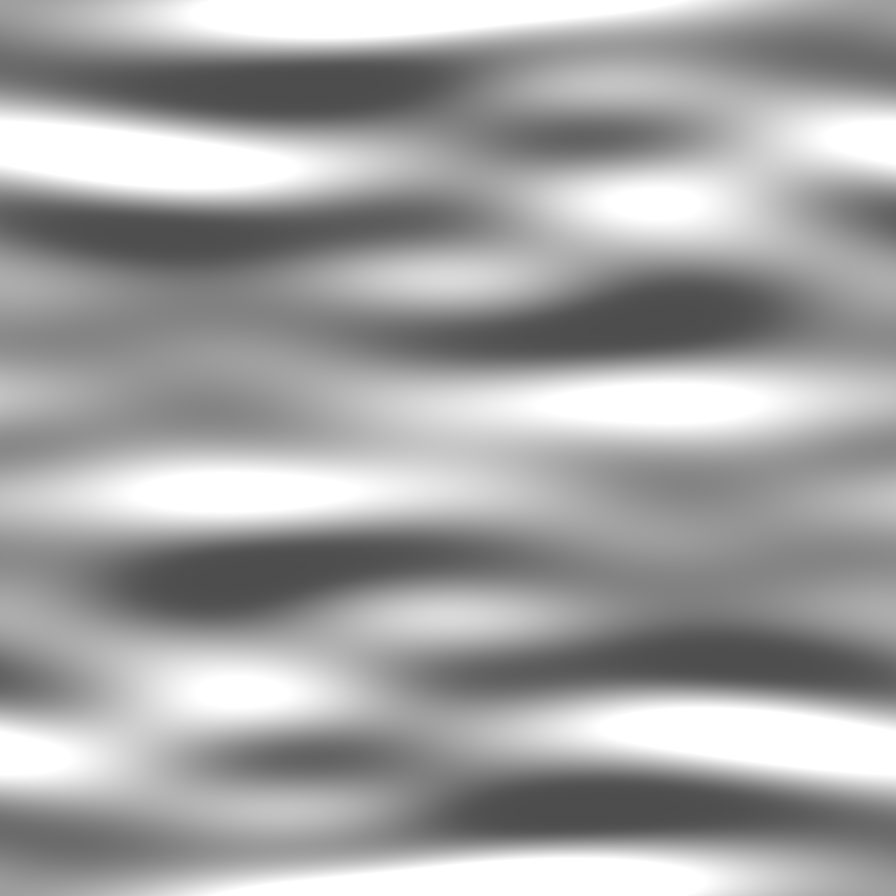
This texture is drawn by a WebGL 2 fragment shader. Its source:

```glsl
#version 300 es
precision highp float;

#define MAX_ACROSS 3       // most wave cycles along the streaks
#define MAX_UP 12          // most wave cycles across the streaks
#define ACROSS_SPREAD 1.3  // higher gives shorter streaks
#define UP_CENTRE 5.0      // typical number of bands
#define UP_SPREAD 2.6      // variety of band thickness
#define MID_GREY 0.645
#define CONTRAST 0.245
#define DARKEST 0.30
#define FLOOR_SOFTNESS 0.05
#define SEED 29u

uniform vec2 u_resolution;
out vec4 fragColor;

const float TAU = 6.2831853;

// Integer hash of a wave's frequency pair, 0 to 1
float hash(ivec2 cell) {
    uint h = uint(cell.x + 64) * 1597334677u ^ uint(cell.y + 64) * 3812015801u;
    h = (h ^ SEED) * 747796405u + 2891336453u;
    h = ((h >> ((h >> 28u) + 4u)) ^ h) * 277803737u;
    h = (h >> 22u) ^ h;
    return float(h >> 8u) / 16777216.0;
}

float bell(float x, float spread) {
    x /= spread;
    return exp(-0.5 * x * x);
}

// Whole cycle counts wrap on both axes. Cosines of random sign keep the
// field unchanged by a half turn about the centre; its variance is one.
float streakField(vec2 p) {
    float sum = 0.0;
    float power = 0.0;
    for (int up = 1; up <= MAX_UP; up++) {
        for (int across = -MAX_ACROSS; across <= MAX_ACROSS; across++) {
            ivec2 cycles = ivec2(across, up);
            float amplitude = bell(float(across), ACROSS_SPREAD)
                            * bell(float(up) - UP_CENTRE, UP_SPREAD);
            float flip = hash(cycles) < 0.5 ? -1.0 : 1.0;
            sum += flip * amplitude * cos(TAU * dot(vec2(cycles), p));
            power += 0.5 * amplitude * amplitude;
        }
    }
    return sum * inversesqrt(power);
}

void main() {
    vec2 p = gl_FragCoord.xy / u_resolution - 0.5;
    float grey = MID_GREY + CONTRAST * streakField(p);

    // Ease the shadows into the darkest grey, let the highlights clip
    float lift = (grey - DARKEST) / FLOOR_SOFTNESS;
    grey = DARKEST + FLOOR_SOFTNESS * log(1.0 + exp(lift));

    fragColor = vec4(vec3(min(grey, 1.0)), 1.0);
}
```
